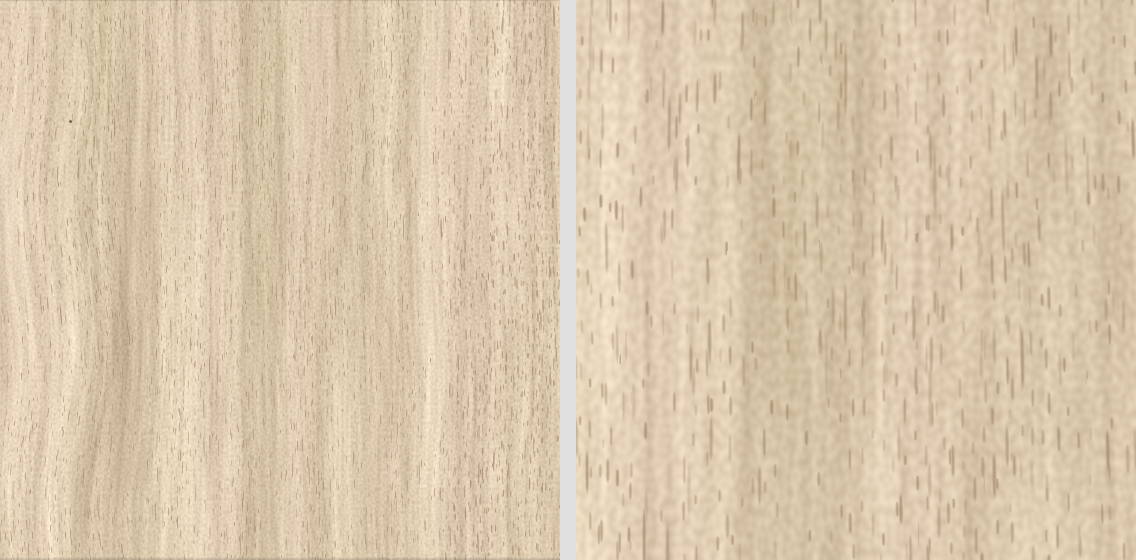
Left: the whole. Right: its middle third, enlarged.
A three.js fragment shader for this texture:

```glsl
#define BASE_COLOR vec3(0.876, 0.803, 0.695)
#define YELLOW_SHIFT vec3(0.022, 0.032, 0.012)
#define PORE_COLOR vec3(0.63, 0.53, 0.415)
#define BAND_CONTRAST 0.085
#define STREAK_CONTRAST 0.085
#define FIBRE_CONTRAST 0.065
#define SPECKLE_CONTRAST 0.075
#define SEAM_DEPTH 0.05
#define PORE_STRENGTH 0.72
#define PORE_WIDTH 0.0011
#define PORE_SOFTNESS 0.0009

varying vec2 vUv;

vec2 hash2(vec2 p) {
  p = vec2(dot(p, vec2(127.1, 311.7)), dot(p, vec2(269.5, 183.3)));
  return fract(sin(p) * 43758.5453);
}

float gradientDot(vec2 cell, vec2 offset) {
  float angle = 6.2832 * hash2(cell).x;
  return dot(vec2(cos(angle), sin(angle)), offset);
}

float gradientNoise(vec2 p) {
  vec2 i = floor(p), f = fract(p);
  vec2 u = f * f * f * (f * (f * 6.0 - 15.0) + 10.0);
  vec2 e = vec2(1.0, 0.0);
  float low = mix(gradientDot(i, f), gradientDot(i + e.xy, f - e.xy), u.x);
  float high = mix(gradientDot(i + e.yx, f - e.yx), gradientDot(i + e.xx, f - e.xx), u.x);
  return mix(low, high, u.y);
}

// One tapered dash per cell, each column shifted to break up the rows
float poreLayer(vec2 p, vec2 cells, float lean, float density, float width) {
  vec2 q = p * cells;
  q.y += 17.0 * hash2(vec2(floor(q.x), cells.y)).x;
  vec2 id = floor(q);
  vec2 place = hash2(id + cells);
  vec2 kind = hash2(id + cells * 1.7 + 5.0);
  vec2 d = (fract(q) - 0.5 - (place - 0.5) * vec2(0.4, 0.2)) / cells;
  d.x += lean * d.y;
  float along = abs(d.y) * cells.y / mix(0.12, 0.39, kind.x * kind.x);
  float halfWidth = width * sqrt(max(0.0, 1.0 - along * along));
  float ink = 1.0 - smoothstep(-PORE_SOFTNESS, PORE_SOFTNESS, abs(d.x) - halfWidth);
  ink *= 1.0 - smoothstep(0.6, 1.0, along);
  return ink * step(kind.y, density) * mix(0.35, 1.0, hash2(place).x);
}

// Dark lines along the borders of growth bands
float seams(vec2 p) {
  float ridge = 1.0 - smoothstep(0.0, 0.07, abs(gradientNoise(vec2(p.x * 13.0, p.y * 0.35) + 31.0)));
  return ridge * smoothstep(-0.25, 0.4, gradientNoise(p * vec2(7.0, 2.0) + 53.0));
}

void main() {
  // Grain wanders more on the left side
  float leftSide = 1.0 - smoothstep(0.15, 0.42, vUv.x);
  float rightSide = smoothstep(0.72, 0.86, vUv.x);
  vec2 p = vUv;
  p.x += mix(0.012, 0.045, leftSide) * gradientNoise(vUv * vec2(2.5, 2.2) + 3.0);
  p.x += 0.004 * gradientNoise(vUv * vec2(9.0, 5.0) + 17.0);

  // Bands, streaks, fibres and speckle
  float tone = BAND_CONTRAST * gradientNoise(p * vec2(7.0, 0.5) + 2.0);
  tone += STREAK_CONTRAST * gradientNoise(p * vec2(24.0, 0.9) + 11.0);
  tone += FIBRE_CONTRAST * gradientNoise(p * vec2(65.0, 2.5) + 23.0);
  tone += FIBRE_CONTRAST * gradientNoise(p * vec2(150.0, 9.0) + 41.0);
  tone += SPECKLE_CONTRAST * gradientNoise(vUv * vec2(230.0, 170.0));
  tone -= SEAM_DEPTH * seams(p);
  float yellow = gradientNoise(p * vec2(9.0, 0.8) + 71.0);
  vec3 color = BASE_COLOR + tone * vec3(0.95, 1.0, 1.05) + yellow * YELLOW_SHIFT;

  // Pores gather in strips and grow coarser on the right
  float lean = 0.1 * leftSide * smoothstep(0.08, 0.2, vUv.x);
  float strip = gradientNoise(p * vec2(15.0, 1.6) + 83.0);
  float density = clamp(0.46 + 0.8 * strip, 0.08, 0.9);
  float width = PORE_WIDTH * mix(0.85, 1.25, rightSide);
  float pores = poreLayer(p, vec2(105.0, 25.0), lean, density, width);
  pores = max(pores, poreLayer(p + 0.37, vec2(150.0, 36.0), lean, density, width * 0.75));
  pores = max(pores, poreLayer(p + 0.71, vec2(75.0, 15.0), lean, density * 0.75, width));
  color = mix(color, PORE_COLOR, PORE_STRENGTH * pores);

  // Small pin knot
  float knot = length((vUv - vec2(0.126, 0.783)) * vec2(1.0, 1.2));
  color = mix(color, vec3(0.3, 0.24, 0.2), 0.85 * (1.0 - smoothstep(0.0012, 0.004, knot)));

  // Worn board edges
  color *= 1.0 - 0.13 * (1.0 - smoothstep(0.001, 0.006, vUv.y));
  color *= 1.0 - 0.1 * smoothstep(0.997, 0.9995, vUv.y);
  gl_FragColor = vec4(color, 1.0);
}
```
